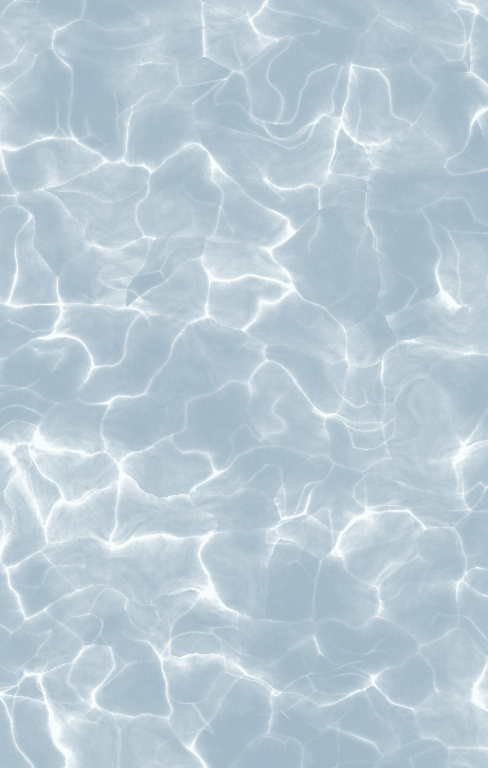
This texture is drawn by a Shadertoy shader. Its source:

```glsl
// Sunlit shallow water: pale blue-grey with a net of white caustic lines.
// Warped Voronoi borders give thin filaments that flare at the junctions;
// one-sided glows, soft cloudy patches and fine grain fill the cells.

vec2 hash2(vec2 p) {
    p = vec2(dot(p, vec2(127.1, 311.7)), dot(p, vec2(269.5, 183.3)));
    return fract(sin(p) * 43758.5453);
}

float noise(vec2 p) {
    vec2 i = floor(p), f = fract(p);
    f = f * f * (3.0 - 2.0 * f);
    return mix(mix(hash2(i).x, hash2(i + vec2(1, 0)).x, f.x),
               mix(hash2(i + vec2(0, 1)).x, hash2(i + vec2(1, 1)).x, f.x), f.y);
}

float fbm(vec2 p) {
    float sum = 0.0, amp = 0.5;
    for (int i = 0; i < 4; i++) {
        sum += amp * noise(p);
        p = mat2(1.6, 1.2, -1.2, 1.6) * p + 7.3;
        amp *= 0.5;
    }
    return sum / 0.9375;
}

// Smooth offsets, so that the filaments curve instead of fraying
vec2 warp(vec2 p) {
    return vec2(noise(p), noise(p + vec2(31.7, 11.3))) - 0.5;
}

// x: thin bright filaments, y: broad glow on one side of each border
vec2 caustics(vec2 p, float width) {
    vec2 cell = floor(p), f = fract(p);
    vec2 nearest = vec2(0), home = vec2(0);
    float best = 9.0;
    for (int y = -1; y <= 1; y++)
    for (int x = -1; x <= 1; x++) {
        vec2 o = vec2(x, y);
        vec2 r = o + 0.04 + 0.92 * hash2(cell + o) - f;
        if (dot(r, r) < best) {
            best = dot(r, r);
            nearest = r;
            home = o;
        }
    }
    vec2 light = vec2(0);
    for (int y = -2; y <= 2; y++)
    for (int x = -2; x <= 2; x++) {
        vec2 o = home + vec2(x, y);
        if (x == 0 && y == 0) continue;
        vec2 r = o + 0.04 + 0.92 * hash2(cell + o) - f;
        float d = dot(0.5 * (nearest + r), normalize(r - nearest));
        // the filament is shared by both cells, the glow belongs to one
        float strength = hash2(2.0 * cell + home + o + 0.5).x;
        float side = hash2(1.7 * (cell + home) + cell + o).y;
        light.x += smoothstep(0.08, 0.95, strength) * exp(-d / width);
        light.y += side * side * exp(-d / 0.16);
    }
    return light;
}

void mainImage(out vec4 fragColor, in vec2 fragCoord) {
    vec2 uv = fragCoord / iResolution.x;

    // Bend the net at three scales
    vec2 bent = uv + 0.09 * warp(uv * 6.0) + 0.045 * warp(uv * 14.0 + 5.0)
              + 0.012 * warp(uv * 34.0 + 9.0);
    vec2 net = caustics(bent * vec2(7.6, 9.2) + 3.0, 0.025);
    vec2 fine = caustics((bent + 0.05 * warp(uv * 11.0 + 40.0)) * vec2(11.0, 15.0) + 20.0, 0.032);

    // Uneven light along the filaments and streaks inside the glow
    float fade = smoothstep(0.3, 0.68, fbm(uv * 8.0 + 17.0));
    float streaks = fbm(bent * vec2(34.0, 54.0) + 4.0 * warp(uv * 14.0));
    float patches = smoothstep(0.38, 0.75, fbm(bent * vec2(6.0, 8.0) + 50.0));
    float bands = noise(vec2(uv.x * 7.0, uv.y * 1.5) + 60.0);

    float tone = 0.01 + 0.09 * bands + 0.2 * patches * (0.4 + 1.2 * streaks);
    tone += net.y * (0.06 + 0.72 * streaks * fade);
    tone += net.x * (0.18 + 0.5 * fade);
    tone += fine.x * 0.32 * smoothstep(0.38, 0.68, fbm(uv * 7.0 + 80.0));

    // Sandy grain, stronger where the light falls
    float grain = noise(uv * 330.0) + noise(uv * 190.0 + 9.0) - 1.0;
    tone += grain * (0.025 + 0.13 * min(tone, 0.6));

    // Stretch the contrast, then tint
    tone = clamp(1.32 * tone - 0.065, 0.0, 1.0);
    vec3 deepWater = vec3(0.64, 0.726, 0.782);
    vec3 whiteLight = vec3(0.965, 0.985, 0.99);
    fragColor = vec4(mix(deepWater, whiteLight, tone), 1.0);
}
```
